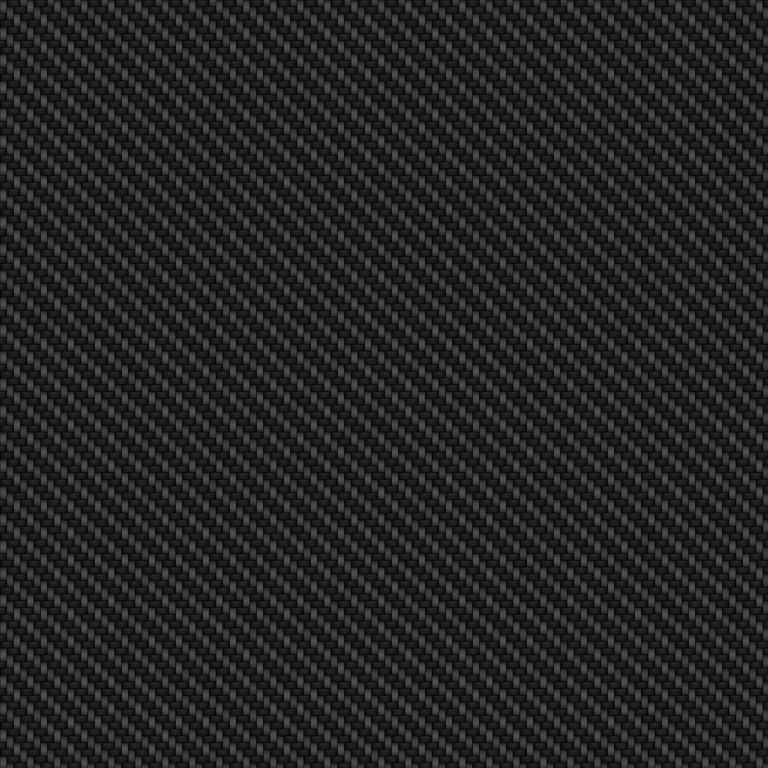
This texture is drawn by a WebGL 2 fragment shader. Its source:

```glsl
#version 300 es
precision highp float;
// Dark carbon-fibre cloth: a fine 2x2 twill with diagonals falling to the right.

#define REPEATS 28.44      // twill repeats across and down
#define TOWS 4.0           // tows per repeat
#define GAP 0.13           // soft dark edge of a tow, in tow widths
#define GAP_SHADE 0.35     // brightness left in the gaps
#define WARP_DARK 0.12     // upright tows, at their ends
#define WARP_LIGHT 0.30    // upright tows, at their crown
#define WEFT_DARK 0.04     // level tows, at their ends
#define WEFT_LIGHT 0.14    // level tows, at their crown
#define ALTERNATE 0.14     // dimming of every second upright tow
#define VARIATION 0.08     // random brightness between floats
#define SAMPLES 3          // antialiasing samples per axis

uniform vec2 u_resolution;
out vec4 fragColor;

const float PI = 3.14159;

float hash(vec2 p) {
    return fract(sin(dot(p, vec2(127.1, 311.7))) * 43758.5453);
}

// Darkening near both sides of a span running from 0 to size.
float edgeShade(float t, float size) {
    float d = min(t, size - t);
    return mix(GAP_SHADE, 1.0, smoothstep(0.0, GAP, d));
}

// Grey of the cloth; p counts tows from the upper left corner, y down.
float weave(vec2 p) {
    vec2 cell = floor(p);
    vec2 local = fract(p);
    float phase = mod(cell.y - cell.x, TOWS);
    bool warpOnTop = phase < 2.0;

    // Position along the two-cell float and across its tow
    float along = warpOnTop ? mod(p.y - cell.x, TOWS)
                            : mod(p.x - cell.y, TOWS) - 1.0;
    float across = warpOnTop ? local.x : local.y;
    vec2 floatId = warpOnTop ? vec2(cell.x, cell.y - phase)
                             : vec2(cell.x - floor(along), cell.y + 0.5);

    // Crowned sheen, brightest at the middle of the float
    float crown = sin(PI * clamp(along * 0.5, 0.0, 1.0));
    float tone;
    if (warpOnTop) {
        tone = mix(WARP_DARK, WARP_LIGHT, crown);
        tone *= 1.0 - ALTERNATE * mod(cell.x, 2.0);
    } else {
        tone = mix(WEFT_DARK, WEFT_LIGHT, crown);
        tone *= mix(1.2, 0.7, across);
    }

    tone *= edgeShade(across, 1.0) * edgeShade(along, 2.0);
    return tone * (1.0 + VARIATION * (hash(floatId) - 0.5));
}

void main() {
    // Average a small grid of samples to smooth every edge
    float grey = 0.0;
    for (int j = 0; j < SAMPLES; j++) {
        for (int i = 0; i < SAMPLES; i++) {
            vec2 offset = (vec2(i, j) + 0.5) / float(SAMPLES) - 0.5;
            vec2 uv = (gl_FragCoord.xy + offset) / u_resolution;
            grey += weave(vec2(uv.x, 1.0 - uv.y) * REPEATS * TOWS);
        }
    }
    grey /= float(SAMPLES * SAMPLES);
    fragColor = vec4(vec3(grey), 1.0);
}
```
